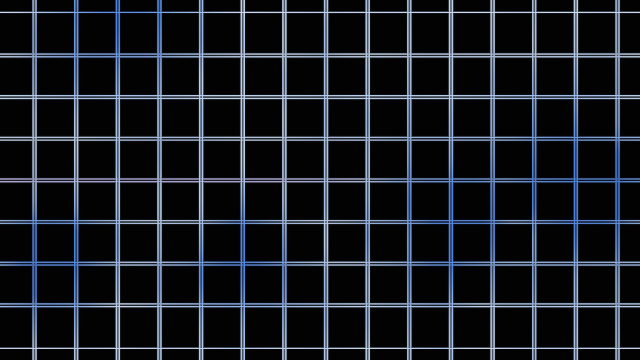
A WebGL 2 fragment shader for this pattern:

```glsl
#version 300 es
precision highp float;
// A black field crossed by a square grid of fine double lines, in pale steel blue.
// Each line is a pair of strands around a repeated axis; soft patches and noise
// shift the strands from near white to saturated blue. Units: canvas height = 1.

uniform vec2 u_resolution;
out vec4 fragColor;

const float PITCH = 0.11567;               // distance between line pairs
const vec2 ORIGIN = vec2(0.0960, 0.0363);  // axes of the first column and row
const float LAST_ROW = 8.0;                // outermost rows show one strand only
const vec2 STRAND_OFFSET = vec2(0.0042, 0.0039);    // strand to pair axis
const vec2 STRAND_HALF = vec2(0.0021, 0.0019);      // half width of a strand
const vec2 GAP_FILL = vec2(0.42, 0.16);    // light between the two strands
const float HALO_WIDTH = 0.0042;
const float HALO_LEVEL = 0.13;

const vec3 BACKGROUND = vec3(0.008, 0.008, 0.013);
const vec3 PALE = vec3(0.75, 0.81, 0.89);
const vec3 BLUE = vec3(0.30, 0.50, 0.85);
const vec3 LAVENDER = vec3(0.76, 0.72, 0.88);

// Blue patches: centre x, centre y, radius
const int PATCHES = 5;
const vec3 PATCH[PATCHES] = vec3[](
    vec3(1.23, 0.39, 0.20), vec3(0.14, 0.29, 0.16), vec3(0.67, 0.26, 0.15),
    vec3(0.33, 0.92, 0.18), vec3(1.63, 0.46, 0.23));

float hash(vec2 p) {
    p = fract(p * vec2(0.1031, 0.1137));
    p += dot(p, p.yx + 33.33);
    return fract((p.x + p.y) * p.x * 17.3);
}

float noise(vec2 p) {
    vec2 i = floor(p), f = fract(p);
    f = f * f * (3.0 - 2.0 * f);
    return mix(mix(hash(i), hash(i + vec2(1, 0)), f.x),
               mix(hash(i + vec2(0, 1)), hash(i + vec2(1, 1)), f.x), f.y);
}

// Box-filtered coverage of a band around d = 0
float band(float d, float halfWidth, float pixel) {
    float lo = max(d - 0.5 * pixel, -halfWidth);
    float hi = min(d + 0.5 * pixel, halfWidth);
    return clamp((hi - lo) / pixel, 0.0, 1.0);
}

// Two strands, the gap between them and a faint halo; keep masks each strand
float linePair(float d, float offset, float halfWidth, float fill, vec2 keep, float pixel) {
    float strands = keep.x * band(d + offset, halfWidth, pixel)
                  + keep.y * band(d - offset, halfWidth, pixel);
    float gap = keep.x * keep.y * fill * band(d, offset - halfWidth, pixel);
    float reach = max(abs(d) - offset, 0.0) / HALO_WIDTH;
    float halo = HALO_LEVEL * min(keep.x, keep.y) * exp(-reach * reach);
    return min(max(strands + gap, halo), 1.0);
}

// How blue the light is at a point
float blueness(vec2 p) {
    float amount = 0.0;
    for (int i = 0; i < PATCHES; i++) {
        vec2 q = (p - PATCH[i].xy) / PATCH[i].z;
        amount = max(amount, exp(-dot(q, q)));
    }
    float mottling = noise(p * 9.0 + 4.0);
    return clamp(amount * (0.55 + 0.7 * mottling) + 0.3 * mottling - 0.08, 0.0, 1.0);
}

void main() {
    float pixel = 1.0 / u_resolution.y;
    vec2 p = gl_FragCoord.xy * pixel;

    // Nearest column and row, and signed distance to each axis
    vec2 cell = (p - ORIGIN) / PITCH;
    vec2 index = floor(cell + 0.5);
    vec2 d = (cell - index) * PITCH;

    // The first row keeps its lower strand, the last its upper
    vec2 keep = vec2(index.y < LAST_ROW - 0.5, index.y > 0.5);
    float column = linePair(d.x, STRAND_OFFSET.x, STRAND_HALF.x, GAP_FILL.x, vec2(1.0), pixel);
    float row = linePair(d.y, STRAND_OFFSET.y, STRAND_HALF.y, GAP_FILL.y, keep, pixel);

    // Colour of the light along each direction
    float blue = blueness(p);
    float lavender = exp(-pow((p.y - 0.5) / 0.03, 2.0)) * (1.0 - smoothstep(0.7, 1.2, p.x));
    vec3 columnColor = mix(PALE, BLUE, min(1.0, blue * 1.1 + 0.05));
    vec3 rowColor = mix(mix(PALE, LAVENDER, lavender), BLUE, blue * 0.9);
    columnColor *= 0.94 + 0.12 * hash(vec2(index.x, 7.0));
    rowColor *= 0.94 + 0.12 * hash(vec2(index.y, 31.0));

    // Lay the lines over the field, the brighter one winning at crossings
    vec3 light = max(columnColor * column, rowColor * row);
    fragColor = vec4(max(BACKGROUND, light), 1.0);
}
```
